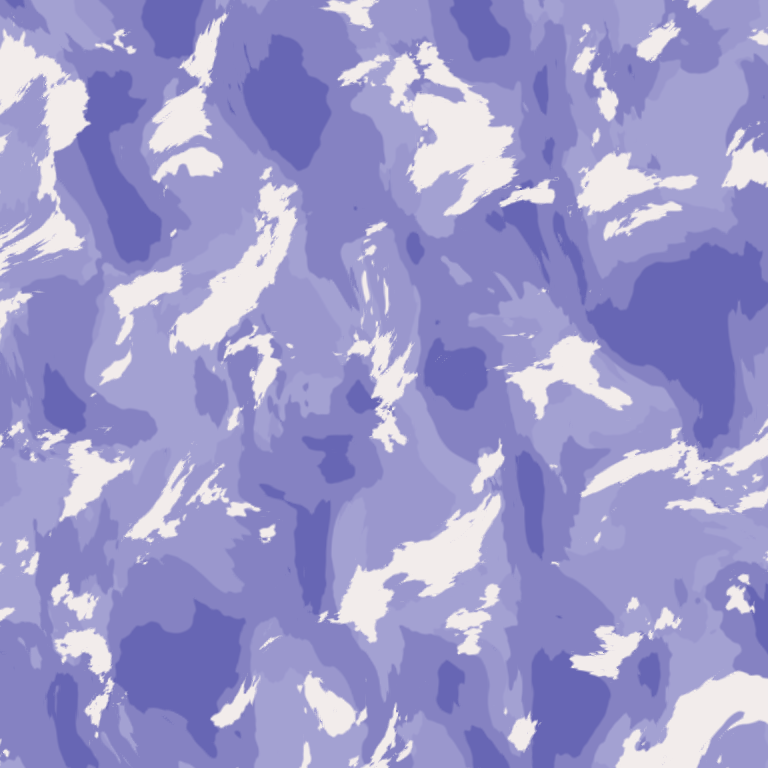
Reproduce this texture procedurally as a Shadertoy shader.

```glsl
#define DARK_LEVEL -1.12
#define MID_LEVEL -0.14
#define PALE_LEVEL 0.1
#define CREAM_LEVEL 0.98
#define TONE_ANGLE 1.87
#define TONE_SCALE vec2(4.2, 7.5)
#define CREAM_ANGLE 0.68
#define CREAM_SCALE vec2(7.5, 12.0)
#define WARP 0.08
#define EDGE_WIDTH 0.0022

const vec3 DARK_VIOLET = vec3(0.405, 0.400, 0.705);
const vec3 MID_VIOLET = vec3(0.520, 0.510, 0.760);
const vec3 LIGHT_VIOLET = vec3(0.602, 0.592, 0.805);
const vec3 PALE_VIOLET = vec3(0.640, 0.630, 0.825);
const vec3 CREAM = vec3(0.950, 0.925, 0.920);

// Random unit gradient for a lattice point
vec2 latticeGradient(vec2 cell) {
    uvec2 q = uvec2(ivec2(cell)) * uvec2(1597334673u, 3812015801u);
    uint h = (q.x ^ q.y) * 1597334673u;
    h = (h ^ (h >> 15)) * 2246822519u;
    h ^= h >> 13;
    float angle = float(h & 65535u) / 65536.0 * 6.28319;
    return vec2(cos(angle), sin(angle));
}

float gradientNoise(vec2 p) {
    vec2 i = floor(p), f = p - i;
    vec2 w = f * f * f * (f * (f * 6.0 - 15.0) + 10.0);
    vec2 e = vec2(1.0, 0.0);
    float a = dot(latticeGradient(i), f);
    float b = dot(latticeGradient(i + e.xy), f - e.xy);
    float c = dot(latticeGradient(i + e.yx), f - e.yx);
    float d = dot(latticeGradient(i + e.xx), f - e.xx);
    return mix(mix(a, b, w.x), mix(c, d, w.x), w.y);
}

// Layered noise scaled to roughly unit deviation
float fbm(vec2 p, float gain) {
    float sum = 0.0, amplitude = 1.0, power = 0.0;
    for (int octave = 0; octave < 5; octave++) {
        sum += amplitude * gradientNoise(p);
        power += amplitude * amplitude;
        amplitude *= gain;
        p = p * 2.03 + vec2(17.3, 9.7);
    }
    return sum / (0.216 * sqrt(power));
}

// Coordinates along and across a direction
vec2 alongAcross(vec2 p, float angle) {
    vec2 dir = vec2(cos(angle), sin(angle));
    return vec2(dot(p, dir), dot(p, vec2(-dir.y, dir.x)));
}

// Soft threshold with an edge of constant width on the canvas
float cover(float value, float level) {
    float slope = length(vec2(dFdx(value), dFdy(value))) * iResolution.y;
    float halfWidth = max(slope * EDGE_WIDTH, 0.0001);
    return smoothstep(-halfWidth, halfWidth, value - level);
}

void mainImage(out vec4 fragColor, in vec2 fragCoord) {
    vec2 p = fragCoord / iResolution.y;
    vec2 bend = vec2(gradientNoise(p * 6.0 + 3.4), gradientNoise(p * 6.0 + 41.7));
    vec2 q = p + WARP * bend;

    // Steep violet blotches, and slanted ragged flakes that avoid the dark ones
    float tone = fbm(alongAcross(q, TONE_ANGLE) * TONE_SCALE + 5.2, 0.45);
    float flake = fbm(alongAcross(q, CREAM_ANGLE) * CREAM_SCALE + 63.1, 0.54);
    float cream = 0.85 * flake + 0.5 * tone;
    float wash = fbm(q * vec2(8.0, 6.0) + 90.6, 0.45);

    // Flat layers from dark to cream
    vec3 light = mix(LIGHT_VIOLET, PALE_VIOLET, cover(wash, PALE_LEVEL));
    vec3 color = mix(DARK_VIOLET, MID_VIOLET, cover(tone, DARK_LEVEL));
    color = mix(color, light, cover(tone, MID_LEVEL));
    color = mix(color, CREAM, cover(cream, CREAM_LEVEL));
    fragColor = vec4(color, 1.0);
}
```
